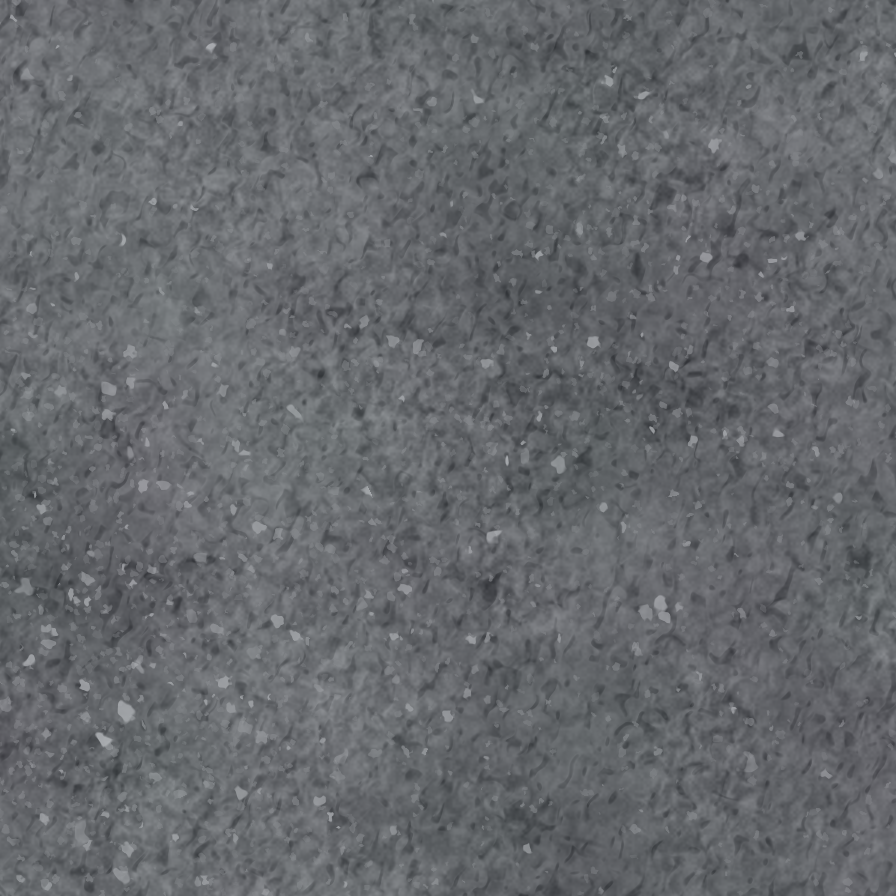
Reproduce this texture procedurally as a WebGL 1 fragment shader.

```glsl
precision highp float;

uniform vec2 u_resolution;

float hash(vec2 p) {
  vec3 q = fract(vec3(p.xyx) * 0.1031);
  q += dot(q, q.yzx + 33.33);
  return fract((q.x + q.y) * q.z);
}

vec2 hash2(vec2 p) {
  return vec2(hash(p), hash(p + 71.7));
}

float noise(vec2 p) {
  vec2 i = floor(p), f = fract(p);
  f = f * f * (3.0 - 2.0 * f);
  return mix(mix(hash(i), hash(i + vec2(1.0, 0.0)), f.x),
             mix(hash(i + vec2(0.0, 1.0)), hash(i + 1.0), f.x), f.y);
}

float fbm(vec2 p) {
  float sum = 0.0, amp = 0.5;
  for (int i = 0; i < 5; i++) {
    sum += amp * noise(p);
    p = mat2(1.6, 1.2, -1.2, 1.6) * p + 17.3;
    amp *= 0.5;
  }
  return sum;
}

vec2 rotate(vec2 p, float a) {
  float c = cos(a), s = sin(a);
  return vec2(c * p.x - s * p.y, s * p.x + c * p.y);
}

// Angular stone chips, one per cell, kept with the given probability
float flecks(vec2 uv, float cells, float density, float size, float seed) {
  vec2 p = uv * cells;
  vec2 home = floor(p);
  float soft = 0.04 + cells / u_resolution.y * 0.5;
  vec2 ragged = 0.3 * (vec2(noise(p * 4.0 + seed), noise(p * 4.0 + seed + 40.0)) - 0.5);
  float cover = 0.0;
  for (int y = -1; y <= 1; y++) {
    for (int x = -1; x <= 1; x++) {
      vec2 id = home + vec2(float(x), float(y));
      vec2 key = id + seed;
      float kept = step(hash(key + 5.1), density);
      vec2 d = p - id - hash2(key + 13.0) + ragged;
      d = rotate(d, 1.1 + 2.4 * (hash(key + 29.0) - 0.5));
      d.y *= 1.1 + 0.7 * hash(key + 37.0);
      float h = hash(key + 43.0);
      float radius = size * (0.5 + 0.9 * h * h);
      float dist = mix(length(d), max(abs(d.x), abs(d.y)), 0.4);
      float chip = 1.0 - smoothstep(radius - soft, radius + soft, dist);
      cover = max(cover, kept * chip * (0.35 + 0.65 * hash(key + 53.0)));
    }
  }
  return cover;
}

void main() {
  vec2 uv = gl_FragCoord.xy / u_resolution.y;

  // Broad cloudy stains, with a faint horizontal smear
  float cloud = fbm(uv * 3.2 + 4.0) - 0.48;
  float smear = fbm(uv * vec2(5.0, 20.0) + 60.0) - 0.48;
  float tone = 0.413 + 0.2 * cloud + 0.06 * smear;

  // Chips gather at the lower left and in a patch at the right
  float left = exp(-dot(uv - vec2(0.12, 0.3), uv - vec2(0.12, 0.3)) * 8.0);
  float right = exp(-dot(uv - vec2(0.75, 0.66), uv - vec2(0.75, 0.66)) * 16.0);
  float gather = clamp(left + 0.55 * right, 0.0, 1.0);

  // Fine warped grain over softer mottling
  vec2 warp = 0.012 * vec2(noise(uv * 60.0), noise(uv * 60.0 + 80.0));
  vec2 slanted = rotate(uv + warp, 0.4);
  float grain = noise(slanted * vec2(165.0, 125.0)) - 0.5;
  float mottle = noise(slanted * vec2(75.0, 60.0) + 31.0) - 0.5;
  float dust = noise(uv * 300.0) - 0.5;
  float rough = 0.6 + 0.8 * noise(uv * 9.0 + 7.0);
  tone += rough * (0.1 * grain + 0.07 * mottle + 0.045 * dust);

  // Dark pits and short crooked cracks
  float pits = smoothstep(0.65, 0.92, noise(slanted * vec2(135.0, 85.0) + 200.0));
  float vein = abs(noise(slanted * vec2(60.0, 48.0) + 120.0) - 0.5);
  float broken = smoothstep(0.55, 0.8, noise(uv * 55.0 + 300.0));
  float crack = (1.0 - smoothstep(0.02, 0.16, vein)) * broken;
  tone -= 0.085 * pits + 0.055 * crack;

  // Muted specks beneath brighter and larger chips
  float specks = flecks(uv, 85.0, 0.1 + 0.42 * gather, 0.34, 11.0);
  float chips = flecks(uv, 54.0, 0.02 + 0.24 * gather, 0.3, 137.0);
  float stones = flecks(uv, 28.0, 0.012 + 0.07 * gather, 0.25, 251.0);
  tone = mix(tone, 0.54, 0.7 * specks);
  tone = mix(tone, 0.64, 0.9 * chips);
  tone = mix(tone, 0.69, 0.9 * stones);

  // Cool grey with slight green and violet drift
  float drift = fbm(uv * 6.0 + 90.0) - 0.48;
  vec3 color = tone + vec3(-0.008, 0.003, 0.018);
  color += drift * vec3(0.016, -0.01, 0.008);
  gl_FragColor = vec4(color, 1.0);
}
```
